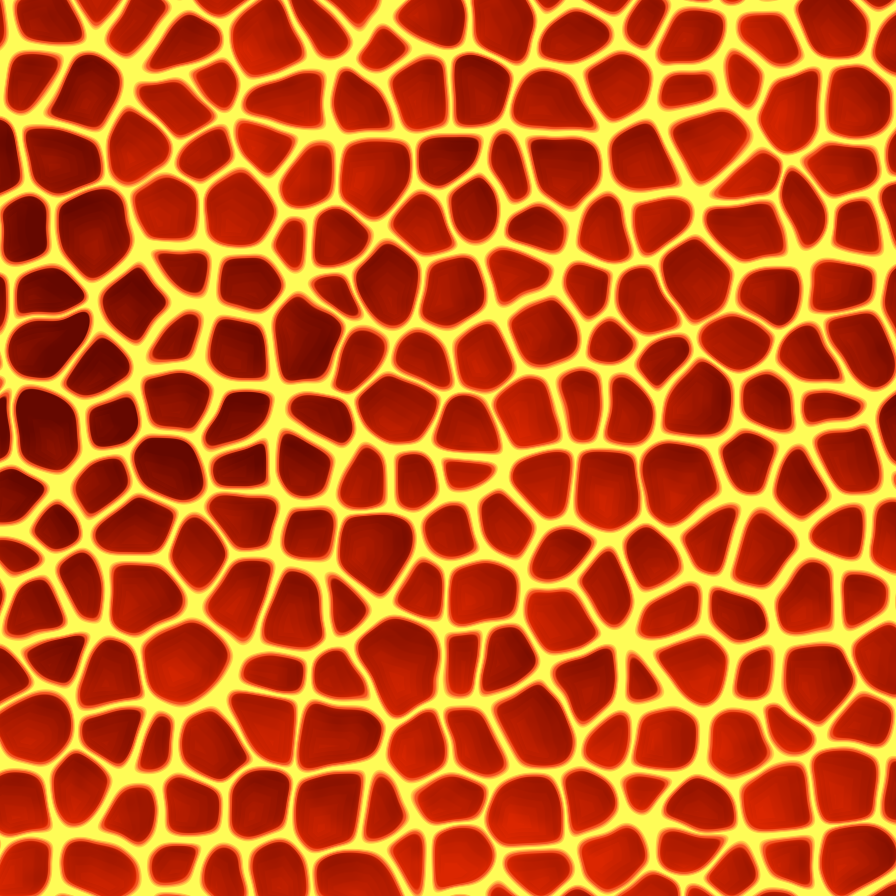
Give the GLSL for this texture, as a WebGL 2 fragment shader.

```glsl
#version 300 es
precision highp float;

uniform vec2 u_resolution;
out vec4 fragColor;

// Integer hash: three values in 0..1 for each lattice cell
vec3 hash3(vec2 cell, uint salt) {
    uvec3 v = uvec3(uvec2(ivec2(cell)), salt) * 1664525u + 1013904u;
    v.x += v.y * v.z; v.y += v.z * v.x; v.z += v.x * v.y;
    v ^= v >> 16u;
    v.x += v.y * v.z; v.y += v.z * v.x; v.z += v.x * v.y;
    return vec3(v >> 8u) / 16777216.0;
}

float valueNoise(vec2 p, uint salt) {
    vec2 i = floor(p), f = fract(p);
    f = f * f * (3.0 - 2.0 * f);
    float bottom = mix(hash3(i, salt).x, hash3(i + vec2(1, 0), salt).x, f.x);
    float top = mix(hash3(i + vec2(0, 1), salt).x, hash3(i + vec2(1, 1), salt).x, f.x);
    return mix(bottom, top, f.y);
}

// Stone centre in xy, size weight in z; odd rows are staggered
vec3 stoneSeed(vec2 cell) {
    vec3 h = hash3(cell, 3u);
    float stagger = 0.5 * mod(cell.y, 2.0);
    return vec3(cell + vec2(0.5 + stagger, 0.5) + 0.72 * (h.xy - 0.5), 0.28 * h.z);
}

float powerDistance(vec2 p, vec3 seed) {
    vec2 r = p - seed.xy;
    return dot(r, r) - seed.z;
}

// Glow from the hot channel (negative edge) to the stone border
vec3 moltenRim(float edge) {
    vec3 c = vec3(0.995, 0.99, 0.34);
    c = mix(c, vec3(1.0, 0.78, 0.27), smoothstep(-0.072, -0.054, edge));
    c = mix(c, vec3(1.0, 0.58, 0.24), smoothstep(-0.054, -0.038, edge));
    return mix(c, vec3(0.96, 0.33, 0.13), smoothstep(-0.038, -0.020, edge));
}

void main() {
    vec2 uv = gl_FragCoord.xy / u_resolution.y;
    vec2 p = uv * 14.0;
    float pixel = 14.0 / u_resolution.y;

    // Slight bending of the outlines
    p += 0.11 * (vec2(valueNoise(p * 2.1, 11u), valueNoise(p * 2.1, 12u)) - 0.5);

    // Owning stone of the weighted cell diagram
    vec2 base = floor(p), ownCell = base;
    float nearest = 1e5;
    for (int y = -2; y <= 2; y++)
    for (int x = -2; x <= 2; x++) {
        vec2 cell = base + vec2(x, y);
        float d = powerDistance(p, stoneSeed(cell));
        if (d < nearest) { nearest = d; ownCell = cell; }
    }
    vec3 own = stoneSeed(ownCell);
    vec3 traits = hash3(ownCell, 7u);

    // Rounded border distance and sharp, tilted facet distance
    float angle = 0.9 + 1.8 * (traits.x - 0.5);
    vec2 shadeDir = vec2(cos(angle), sin(angle));
    float expSum = 0.0, facet = 1e5;
    for (int y = -2; y <= 2; y++)
    for (int x = -2; x <= 2; x++) {
        if (x == 0 && y == 0) continue;
        vec3 other = stoneSeed(ownCell + vec2(x, y));
        vec2 across = other.xy - own.xy;
        float gap = length(across);
        float d = 0.5 * (powerDistance(p, other) - nearest) / gap;
        expSum += exp(-14.0 * d);
        facet = min(facet, d * (1.0 - 0.45 * dot(across / gap, shadeDir)));
    }
    float border = -log(expSum) / 14.0;
    float edge = border - mix(0.055, 0.125, valueNoise(p * 0.9, 21u));

    // Stone tone: broad patches, stepped facets and soft mottling
    float level = facet / 0.085 + traits.y + 0.5 * valueNoise(p * 3.0, 31u);
    float steps = floor(level) + smoothstep(0.75, 1.0, fract(level));
    float tone = 0.48 + 0.055 * (steps - 3.2);
    tone += 0.75 * (valueNoise(uv * 3.6, 41u) - 0.5) + 0.22 * (traits.z - 0.5);
    tone -= 0.3 * dot(p - own.xy, shadeDir);
    tone += 0.12 * (valueNoise(p * 4.0, 51u) - 0.5);
    tone += 0.35 * exp(-26.0 * max(edge, 0.0));
    vec3 stone = mix(vec3(0.40, 0.03, 0.0), vec3(0.86, 0.15, 0.0), clamp(tone, 0.0, 1.0));

    float soft = max(0.012, 0.5 * pixel);
    vec3 color = mix(moltenRim(edge), stone, smoothstep(-soft, soft, edge));
    fragColor = vec4(color, 1.0);
}
```
